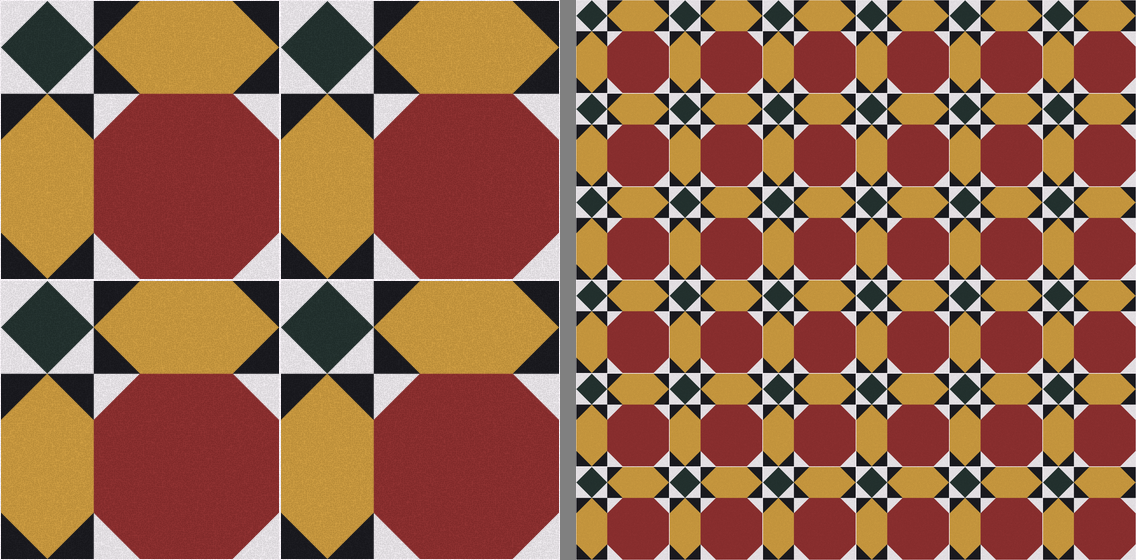
Left, the tile; right, the same tile 3 across and 3 down.
Write a WebGL 1 fragment shader that draws this pattern.

```glsl
precision highp float;
// Two by two grainy floor tiles: octagon, stretched hexagons and diamond, split by pale grout.
uniform vec2 u_resolution;

vec2 hash2(vec2 p) {
  vec3 q = fract(p.xyx * vec3(0.1031, 0.1030, 0.0973));
  q += dot(q, q.yzx + 33.33);
  return fract((q.xx + q.yz) * q.zy);
}

// Distance to the nearest scattered point, wrapping after `cells` cells
float cellular(vec2 uv, float cells) {
  vec2 p = uv * cells;
  vec2 id = floor(p);
  float nearest = 2.0;
  for (int j = -1; j <= 1; j++) {
    for (int i = -1; i <= 1; i++) {
      vec2 cell = id + vec2(float(i), float(j));
      vec2 site = cell + hash2(mod(cell, cells));
      nearest = min(nearest, distance(p, site));
    }
  }
  return nearest;
}

// Flat colour of the tiling, in canvas units
vec3 tileColor(vec2 uv) {
  const float grout = 0.0035;
  vec2 p = fract(uv * 2.0);
  p.y = 1.0 - p.y;
  p = (p - grout) / (1.0 - 2.0 * grout);
  if (min(min(p.x, p.y), min(1.0 - p.x, 1.0 - p.y)) < 0.0) {
    return vec3(0.96, 0.94, 0.96);
  }

  // Each axis holds a narrow third, then a wide two thirds
  vec2 wide = step(1.0 / 3.0, p);
  vec2 halfSize = (1.0 + wide) / 6.0;
  vec2 q = abs(p - mix(vec2(1.0 / 6.0), vec2(2.0 / 3.0), wide));

  // Cutting the same corner from every cell gives all three shapes
  bool corner = halfSize.x + halfSize.y - q.x - q.y < 1.0 / 6.0;
  if (wide.x != wide.y) {
    return corner ? vec3(0.10, 0.10, 0.12) : vec3(0.77, 0.585, 0.24);
  }
  if (corner) return vec3(0.89, 0.875, 0.89);
  return wide.x > 0.5 ? vec3(0.535, 0.18, 0.18) : vec3(0.135, 0.19, 0.18);
}

void main() {
  vec2 uv = gl_FragCoord.xy / u_resolution;

  // Smooth the edges with a 4 by 4 grid of samples
  vec3 color = vec3(0.0);
  for (int j = 0; j < 4; j++) {
    for (int i = 0; i < 4; i++) {
      vec2 offset = (vec2(float(i), float(j)) - 1.5) / 4.0;
      color += tileColor(uv + offset / u_resolution) / 16.0;
    }
  }

  // Fine grain over a fainter, broader mottling
  float grain = cellular(uv, 320.0) - 0.47 + 0.25 * (cellular(uv, 96.0) - 0.47);
  color = color * (1.0 + 0.09 * grain) + 0.025 * grain;
  gl_FragColor = vec4(color, 1.0);
}
```
